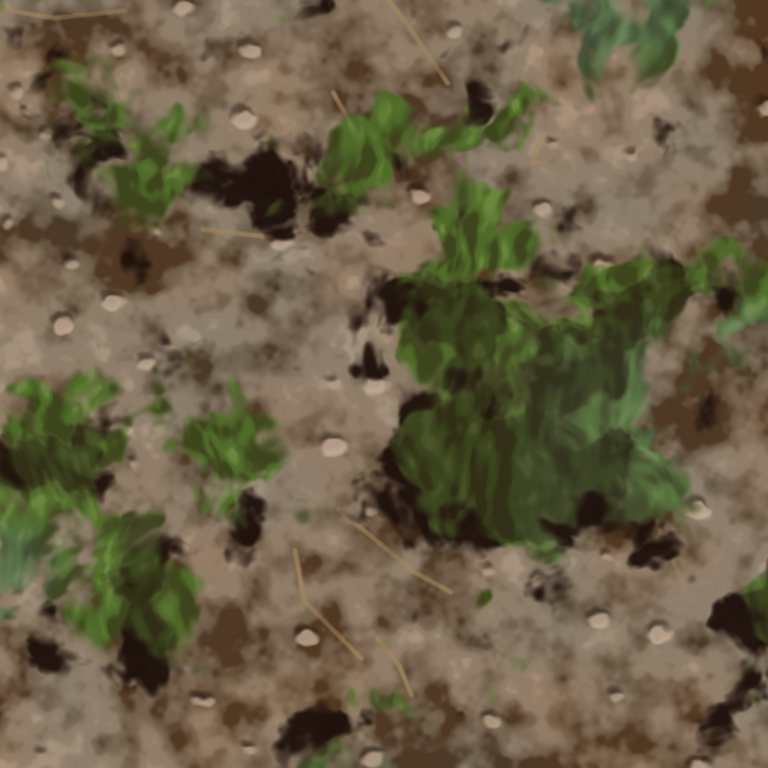
Reproduce this texture procedurally as a Shadertoy shader.

```glsl
// Weathered ground seen from above: mottled dry soil, ragged tufts of
// green with deep shade around them, scattered pebbles and bent straws.
// Layers are thresholded fractal noise; pebbles and straws are distances.

#define PATCH_SCALE 5.0
#define CLUMP_SCALE 15.0
#define GRAIN_SCALE 30.0
#define GREEN_LEVEL 0.62
#define SHADE_LEVEL 0.68
#define PEBBLE_CELLS 15.0
#define PEBBLE_SHARE 0.22
#define STRAW_COUNT 9

const vec3 DRY_SOIL   = vec3(0.44, 0.37, 0.29);
const vec3 PALE_SOIL  = vec3(0.56, 0.49, 0.41);
const vec3 DARK_EARTH = vec3(0.31, 0.22, 0.14);
const vec3 DEEP_SHADE = vec3(0.11, 0.06, 0.04);
const vec3 DARK_LEAF  = vec3(0.24, 0.27, 0.11);
const vec3 LEAF       = vec3(0.31, 0.42, 0.16);
const vec3 LEAF_TIP   = vec3(0.42, 0.53, 0.24);
const vec3 GREY_LEAF  = vec3(0.34, 0.42, 0.32);
const vec3 PEBBLE     = vec3(0.71, 0.62, 0.53);
const vec3 STRAW      = vec3(0.64, 0.53, 0.36);

float hash(vec2 p) {
    vec3 q = fract(p.xyx * 0.1031);
    q += dot(q, q.yzx + 33.33);
    return fract((q.x + q.y) * q.z);
}

vec2 hash2(vec2 p) {
    return vec2(hash(p + 17.3), hash(p + 71.9));
}

float noise(vec2 p) {
    vec2 i = floor(p), f = fract(p);
    f = f * f * (3.0 - 2.0 * f);
    float low  = mix(hash(i), hash(i + vec2(1, 0)), f.x);
    float high = mix(hash(i + vec2(0, 1)), hash(i + vec2(1, 1)), f.x);
    return mix(low, high, f.y);
}

// Fractal noise, rotated each octave to hide the lattice; mean 0.5.
float fbm(vec2 p, int octaves) {
    float sum = 0.0, total = 0.0, gain = 0.5;
    for (int i = 0; i < octaves; i++) {
        sum += gain * noise(p);
        total += gain;
        gain *= 0.5;
        p = mat2(1.6, 1.2, -1.2, 1.6) * p + 19.7;
    }
    return sum / total;
}

float band(float value, float level, float softness) {
    return smoothstep(level - softness, level + softness, value);
}

float segment(vec2 p, vec2 a, vec2 b) {
    vec2 d = b - a;
    return length(p - a - d * clamp(dot(p - a, d) / dot(d, d), 0.0, 1.0));
}

vec3 soilColor(vec2 p) {
    float broad = fbm(p * 6.0 + 40.0, 3) - 0.5;
    float grain = fbm(p * GRAIN_SCALE + 8.0, 3) - 0.5;
    float tone = 0.5 + 0.6 * broad + 0.85 * grain;
    vec3 color = mix(DRY_SOIL, PALE_SOIL, band(tone, 0.53, 0.13));
    color = mix(DARK_EARTH, color, band(tone, 0.34, 0.10));
    color = mix(color, PEBBLE, 0.6 * band(tone, 0.78, 0.09));
    float rust = noise(p * 11.0 + 5.0) - 0.5;
    return color + rust * vec3(0.035, -0.01, -0.03);
}

vec3 leafColor(vec2 p) {
    float blade = fbm(p * vec2(58.0, 34.0) + 3.0, 2);
    vec3 color = mix(DARK_LEAF, LEAF, band(blade, 0.46, 0.16));
    color = mix(color, LEAF_TIP, band(blade, 0.74, 0.12));
    float grey = band(noise(p * 4.0 + 61.0), 0.72, 0.14);
    return mix(color, GREY_LEAF * (0.65 + 0.7 * blade), 0.7 * grey);
}

// Pale stones, one candidate per cell, each with a small shadow.
void addPebbles(inout vec3 color, vec2 p) {
    vec2 home = floor(p * PEBBLE_CELLS);
    for (int y = -1; y <= 1; y++)
    for (int x = -1; x <= 1; x++) {
        vec2 cell = home + vec2(x, y);
        if (hash(cell + 5.1) > PEBBLE_SHARE) continue;
        vec2 d = p - (cell + hash2(cell)) / PEBBLE_CELLS;
        d += 0.006 * (vec2(noise(p * 90.0), noise(p * 90.0 + 31.0)) - 0.5);
        float pick = hash(cell + 9.7);
        float radius = mix(0.005, 0.015, pick * pick);
        vec2 squash = vec2(0.85, 1.2);
        float shadow = 1.0 - band(length((d - vec2(-0.003, 0.009)) * squash), radius, 0.005);
        float stone = 1.0 - band(length(d * squash), radius, 0.004);
        color = mix(color, DEEP_SHADE, 0.45 * shadow);
        color = mix(color, PEBBLE + 0.12 * (pick - 0.4), 0.8 * stone);
    }
}

// Thin dry stalks made of two segments with a bend between them.
void addStraws(inout vec3 color, vec2 p) {
    for (int i = 0; i < STRAW_COUNT; i++) {
        vec2 id = vec2(float(i) * 3.7, 12.0);
        vec2 bend = hash2(id);
        vec2 arm = (hash2(id + 4.0) - 0.5) * 0.2;
        vec2 tail = -arm * 0.7 + (hash2(id + 8.0) - 0.5) * 0.08;
        float d = min(segment(p, bend, bend + arm), segment(p, bend, bend + tail));
        float fade = 0.35 + 0.5 * noise(p * 25.0);
        color = mix(color, STRAW, fade * (1.0 - smoothstep(0.001, 0.005, d)));
    }
}

void mainImage(out vec4 fragColor, in vec2 fragCoord) {
    vec2 p = fragCoord / iResolution.y;
    vec2 warp = vec2(fbm(p * 9.0 + 2.0, 3), fbm(p * 9.0 + 52.0, 3)) - 0.5;
    vec2 q = p + 0.06 * warp;

    // Growth decides where tufts stand; shade gathers around them.
    float growth = fbm(q * PATCH_SCALE + 13.0, 4);
    float tuft = fbm(q * 22.0 + 27.0, 3) - 0.5;
    float clump = fbm(q * CLUMP_SCALE + 90.0, 4);
    float nearby = fbm((q + vec2(0.012, 0.024)) * PATCH_SCALE + 13.0, 3) - 0.5;
    float green = band(growth + 0.45 * tuft, GREEN_LEVEL, 0.055);
    float shade = band(clump + 0.8 * nearby, SHADE_LEVEL, 0.08);

    vec3 color = soilColor(p);
    addPebbles(color, p);
    addStraws(color, p);
    color = mix(color, DEEP_SHADE, 0.95 * shade);
    color = mix(color, leafColor(q), green * (1.0 - 0.45 * shade));
    fragColor = vec4(color, 1.0);
}
```
